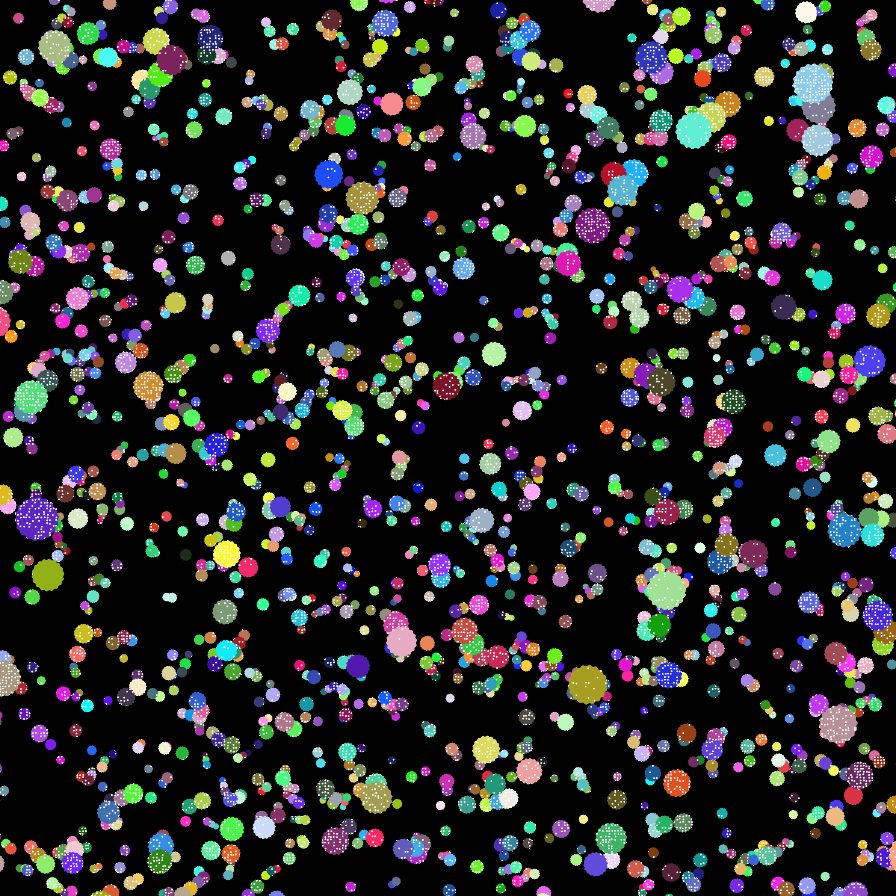
Write a Shadertoy shader that draws this pattern.

```glsl
const int   LAYERS = 40;            // depth slices, drawn far to near
const float FAR_DEPTH = 4.2;
const float NEAR_DEPTH = 1.0;
const float FIELD_HALF = 1.85;      // half width of the ball field
const float CELL = 0.37;            // grid step inside a slice
const float BALL_RADIUS = 0.021;
const float RADIUS_SPREAD = 0.15;
const float FILL = 0.66;            // chance that a cell holds a ball
const int   CHAIN = 3;              // most balls in one chain
const float CHAIN_CHANCE = 0.25;    // chance of each further ball
const float CHAIN_STEP = 1.2;       // spacing in radii
const float CHAIN_SHRINK = 0.85;
const float RIM_LOBES = 18.0;
const float RIM_DEPTH = 0.035;
const float COLOR_FLOOR = 0.06;
const float SPECK_CELL = 0.0033;
const float SPECK_RADIUS = 0.001;
const float SPECK_MAX = 0.7;        // densest speckling of a ball
const vec3  BACKGROUND = vec3(0.004);
const vec3  SPECK_COLOR = vec3(0.98);
const float TAU = 6.2831853;

// Integer hash: three values from 0 to 1
vec3 hash3(ivec3 p) {
    uvec3 v = uvec3(p) * 1664525u + 1013904223u;
    v.x += v.y * v.z; v.y += v.z * v.x; v.z += v.x * v.y;
    v ^= v >> 16u;
    v.x += v.y * v.z; v.y += v.z * v.x; v.z += v.x * v.y;
    return vec3(v >> 8u) / 16777216.0;
}

// Signed distance to a disc with a finely scalloped rim
float ballDistance(vec2 p, float radius) {
    float d = length(p);
    if (d > 1.3 * radius) return d - radius;
    float lobes = sin(RIM_LOBES * atan(p.y, p.x));
    return d - radius * (1.0 + RIM_DEPTH * lobes);
}

// Paints one slice; the fourth channel carries the speckle density
void paintLayer(inout vec4 paint, vec2 uv, int layer, float pixel) {
    float depth = mix(FAR_DEPTH, NEAR_DEPTH, float(layer) / float(LAYERS - 1));
    vec2 shift = hash3(ivec3(layer, 71, 13)).xy * CELL;
    vec2 grid = (uv * depth + shift) / CELL;
    ivec2 cell = ivec2(floor(grid));
    vec3 place = hash3(ivec3(cell, layer * 8));
    vec3 form = hash3(ivec3(cell, layer * 8 + 1));
    if (place.z > FILL) return;

    // Keep the whole chain inside its cell
    float radius = BALL_RADIUS * (1.0 + RADIUS_SPREAD * (2.0 * form.x - 1.0));
    float margin = 3.3 * radius / CELL;
    vec2 center = mix(vec2(margin), vec2(1.0 - margin), place.xy);
    vec2 world = (vec2(cell) + center) * CELL - shift;
    if (max(abs(world.x), abs(world.y)) > FIELD_HALF) return;

    vec2 local = (fract(grid) - center) * CELL;
    vec2 heading = vec2(cos(TAU * form.y), sin(TAU * form.y));
    for (int k = CHAIN - 1; k >= 0; k--) {
        float link = float(k);
        if (k > 0 && form.z > pow(CHAIN_CHANCE, link)) continue;
        vec2 p = local - heading * link * CHAIN_STEP * radius;
        float d = ballDistance(p, radius * pow(CHAIN_SHRINK, link)) / depth;
        float cover = 1.0 - smoothstep(-0.5 * pixel, 0.5 * pixel, d);
        vec3 tint = mix(vec3(COLOR_FLOOR), vec3(1.0),
                        hash3(ivec3(cell, layer * 8 + 2 + k)));
        float speckle = SPECK_MAX * hash3(ivec3(cell, layer * 8 + 5 + k)).x;
        paint = mix(paint, vec4(tint, speckle), cover);
    }
}

// Small round dots, present where the hash is below the density
float specks(vec2 uv, float density, float pixel) {
    vec2 grid = uv / SPECK_CELL;
    vec3 h = hash3(ivec3(ivec2(floor(grid)), 977));
    vec2 center = mix(vec2(0.3), vec2(0.7), h.xy);
    float d = length(fract(grid) - center) * SPECK_CELL - SPECK_RADIUS;
    return step(h.z, density) * (1.0 - smoothstep(-0.5 * pixel, 0.5 * pixel, d));
}

void mainImage(out vec4 fragColor, in vec2 fragCoord) {
    float pixel = 1.0 / min(iResolution.x, iResolution.y);
    vec2 uv = (fragCoord - 0.5 * iResolution.xy) * pixel;

    vec4 paint = vec4(BACKGROUND, 0.0);
    for (int layer = 0; layer < LAYERS; layer++)
        paintLayer(paint, uv, layer, pixel);

    vec3 color = mix(paint.rgb, SPECK_COLOR, specks(uv, paint.a, pixel));
    fragColor = vec4(color, 1.0);
}
```
